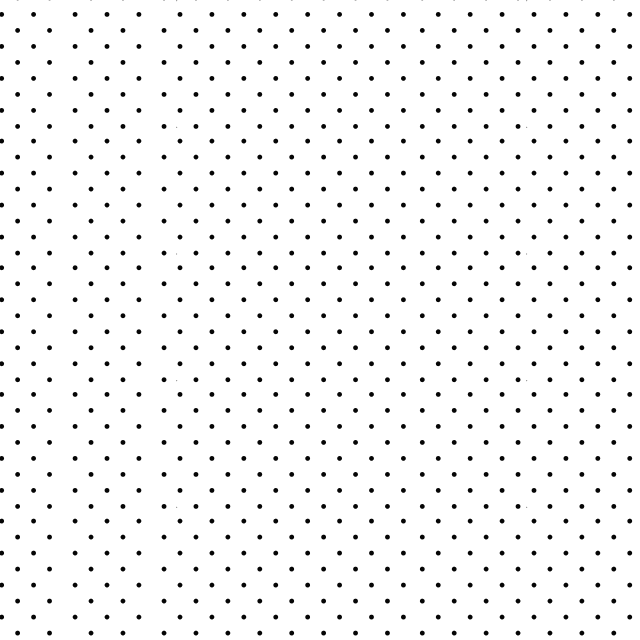
A Shadertoy shader for this pattern:

```glsl
// Staggered black polka dots on white: 39 half-step columns by 40 rows.
// Columns have three wider seams and rows tighten every eighth row; each pixel
// finds its nearest lattice point, and tiny grey specks recur along the row seams.

#define UNITS 768.0                 // lattice units across the canvas
#define COLUMN_STEP 19.15
#define ROW_STEP 19.2
#define BLOCK_HEIGHT 152.0          // eight rows, with a tight seam
#define FIRST_DOT vec2(2.0, 17.3)   // measured from the upper left
#define SEAM_X vec3(74.8, 182.0, 495.5)
#define SEAM_GAP vec3(11.5, 11.0, 3.5)
#define DOT_RADIUS 2.85
#define TOP_CROP 2.2                // how far the row above the top is pushed out
#define SPECK_ORIGIN vec2(212.0, 152.8)
#define SPECK_SPACING 420.0
#define INK vec3(0.02)

// Antialiased coverage of a disc
float disc(vec2 offset, float radius, float pixel) {
    return clamp(0.5 - (length(offset) - radius) / pixel, 0.0, 1.0);
}

// Offset to the nearest multiple of a period
float centredRepeat(float x, float period) {
    return mod(x + 0.5 * period, period) - 0.5 * period;
}

float dots(vec2 p, float pixel) {
    // Close the vertical seams, leaving evenly spaced columns
    float x = p.x - dot(step(SEAM_X, vec3(p.x)), SEAM_GAP) - FIRST_DOT.x;
    float column = floor(x / COLUMN_STEP + 0.5);

    // Eight rows per block; parity carries on from block to block
    float margin = 0.5 * (BLOCK_HEIGHT - 7.0 * ROW_STEP);
    float y = mod(p.y - FIRST_DOT.y + margin, BLOCK_HEIGHT) - margin;
    float row = clamp(floor(y / ROW_STEP + 0.5), 0.0, 7.0);

    vec2 offset = vec2(x - column * COLUMN_STEP, y - row * ROW_STEP);
    offset.y += TOP_CROP * step(p.y, FIRST_DOT.y - margin);

    // In the staggered lattice only equal parities hold a dot
    float occupied = 1.0 - mod(column + row, 2.0);
    return occupied * disc(offset, DOT_RADIUS, pixel);
}

float specks(vec2 p, float pixel) {
    vec2 offset = p - SPECK_ORIGIN;
    offset.x = centredRepeat(offset.x, SPECK_SPACING);
    offset.y = centredRepeat(offset.y, BLOCK_HEIGHT);
    float aboveLastSeam = step(p.y, UNITS - 0.5 * BLOCK_HEIGHT);
    return 0.5 * aboveLastSeam * disc(offset, 0.6, pixel);
}

void mainImage(out vec4 fragColor, in vec2 fragCoord) {
    vec2 uv = fragCoord / iResolution.xy;
    vec2 p = vec2(uv.x, 1.0 - uv.y) * UNITS;
    float pixel = UNITS / min(iResolution.x, iResolution.y);

    float coverage = max(dots(p, pixel), specks(p, pixel));
    fragColor = vec4(mix(vec3(1.0), INK, coverage), 1.0);
}
```
